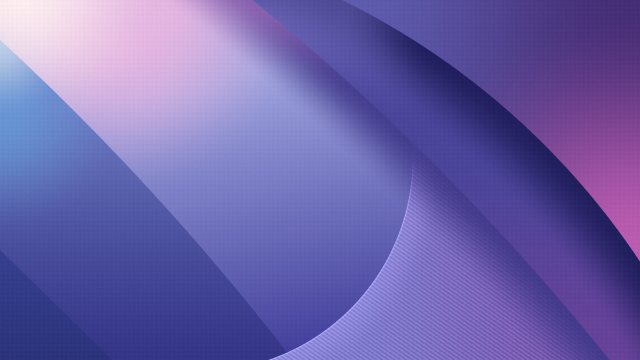
This background is drawn by a WebGL 2 fragment shader. Its source:

```glsl
#version 300 es
precision highp float;
// Overlapping curved sheets in blue, violet and pink, with soft cast shadows.
// Each sheet is a signed distance to a large circle or line, filled with
// gradients and glows, then layered; a hatched sheet sits at the bottom.
uniform vec2 u_resolution;
out vec4 fragColor;

const float TAU = 6.2831853;

float hash(vec2 p) {
    return fract(sin(dot(p, vec2(127.1, 311.7))) * 43758.5453);
}

// Signed distance to a circle, negative inside.
float circle(vec2 p, vec2 center, float radius) {
    return length(p - center) - radius;
}

// Lower right quarter arc, continued by straight sides up and to the left.
float roundedCorner(vec2 p, vec2 center, float radius) {
    vec2 q = p - center;
    return length(vec2(max(q.x, 0.0), min(q.y, 0.0))) - radius;
}

// Antialiased coverage of the positive side of a distance.
float cover(float d, float pixel) {
    return clamp(0.5 + d / pixel, 0.0, 1.0);
}

// Soft falloff from 1 at zero distance to 0 at the given reach.
float fade(float d, float reach) {
    return 1.0 - smoothstep(0.0, reach, d);
}

float glow(vec2 p, vec2 center, float core, float reach) {
    return 1.0 - smoothstep(core, reach, length(p - center));
}

vec3 mainSheet(vec2 p) {
    float t = clamp((p.y - 0.2 * (p.x - 0.7)) / 0.8, 0.0, 1.0);
    vec3 color = mix(vec3(0.26, 0.25, 0.61), vec3(0.62, 0.64, 0.87), t);
    color = mix(color, vec3(0.89, 0.71, 0.88), glow(p, vec2(0.33, 1.0), 0.12, 0.55));
    return mix(color, vec3(0.99, 0.93, 0.94), glow(p, vec2(0.05, 1.02), 0.0, 0.42));
}

vec3 leftSheet(vec2 p) {
    float t = pow(clamp(p.y / 0.75, 0.0, 1.0), 1.3);
    vec3 color = mix(vec3(0.21, 0.21, 0.53), vec3(0.45, 0.51, 0.79), t);
    color = mix(color, vec3(0.40, 0.61, 0.85), 0.8 * glow(p, vec2(0.0, 0.68), 0.0, 0.35));
    return mix(color, vec3(0.74, 0.81, 0.91), glow(p, vec2(0.0, 0.89), 0.0, 0.22));
}

vec3 cornerSheet(vec2 p) {
    return mix(vec3(0.17, 0.20, 0.48), vec3(0.21, 0.25, 0.56), clamp(p.y / 0.3, 0.0, 1.0));
}

vec3 hatchedSheet(vec2 p, float arc) {
    vec3 color = mix(vec3(0.50, 0.48, 0.80), vec3(0.47, 0.35, 0.69),
                     smoothstep(0.95, 1.6, p.x));
    float hatch = sin(TAU * dot(p, vec2(0.57, 0.82)) / 0.0095);
    color += 0.045 * hatch;
    color += 0.06 * fade(arc, 0.10);
    return color + 0.13 * fade(arc, 0.006);
}

vec3 bandSheet(vec2 p) {
    vec3 color = mix(vec3(0.40, 0.26, 0.60), vec3(0.29, 0.27, 0.60),
                     smoothstep(0.0, 0.6, p.y));
    return mix(color, vec3(0.43, 0.41, 0.73), smoothstep(0.65, 1.02, p.y));
}

vec3 rightSheet(vec2 p) {
    vec3 color = mix(vec3(0.37, 0.36, 0.68), vec3(0.27, 0.18, 0.46),
                     smoothstep(0.95, 1.78, p.x));
    return mix(color, vec3(0.73, 0.36, 0.69), glow(p, vec2(1.75, 0.30), 0.0, 0.7));
}

void main() {
    float pixel = 1.0 / u_resolution.y;
    vec2 p = gl_FragCoord.xy * pixel;

    // Sheet edges
    float upperEdge = circle(p, vec2(0.020, -0.894), 2.11);
    float middleEdge = circle(p, vec2(-3.49, -4.15), 6.64);
    float leftEdge = circle(p, vec2(-4.841, -4.359), 7.14);
    float cornerEdge = dot(p, vec2(0.70, 0.714)) - 0.2186;
    float arc = roundedCorner(p, vec2(0.5545, 0.56), 0.5915);

    // Lower sheets
    vec3 color = mix(leftSheet(p), mainSheet(p), cover(leftEdge, pixel));
    color = mix(cornerSheet(p), color, cover(cornerEdge, pixel));
    color = mix(color, hatchedSheet(p, max(arc, 0.0)), cover(arc, pixel));

    // Shadow under the diagonal band, warmer towards the top
    vec3 shade = mix(vec3(0.25, 0.22, 0.54), vec3(0.52, 0.36, 0.67),
                     smoothstep(0.75, 1.0, p.y));
    color = mix(color, shade, 0.92 * fade(-middleEdge, 0.16));

    // Band with the shadow of the right sheet
    vec3 band = bandSheet(p);
    float depth = mix(0.4, 1.0, smoothstep(0.95, 1.2, p.x));
    band = mix(band, vec3(0.13, 0.12, 0.37), depth * fade(-upperEdge, 0.18));
    color = mix(color, band, cover(middleEdge, pixel));
    color = mix(color, rightSheet(p), cover(upperEdge, pixel));

    // Faint weave and grain
    vec2 weave = sin(TAU * p / 0.0125);
    color += 0.004 * (weave.x + weave.y);
    color += 0.008 * (hash(floor(p * 432.0)) - 0.5);
    fragColor = vec4(clamp(color, 0.0, 1.0), 1.0);
}
```
